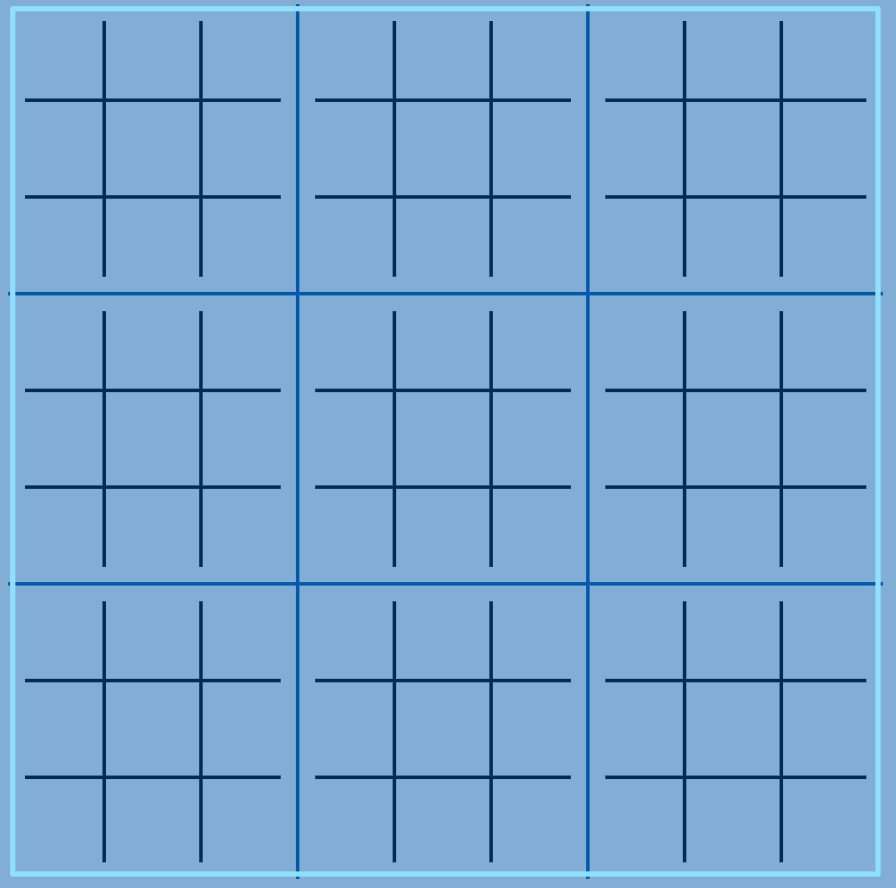
Give the GLSL for this pattern, as a WebGL 1 fragment shader.

```glsl
precision highp float;

uniform vec2 u_resolution;

// Signed distance to an axis-aligned box
float boxDistance(vec2 p, vec2 center, vec2 halfSize) {
  vec2 d = abs(p - center) - halfSize;
  return length(max(d, 0.0)) + min(max(d.x, d.y), 0.0);
}

// Vertical strokes at center +- offset, running from start to end
float strokePair(vec2 p, float center, float offset, float start, float end) {
  vec2 folded = vec2(abs(p.x - center), p.y);
  vec2 middle = vec2(offset, 0.5 * (start + end));
  return boxDistance(folded, middle, vec2(1.0, 0.5 * (end - start)));
}

float coverage(float dist, float pixel) {
  return clamp(0.5 - dist / pixel, 0.0, 1.0);
}

void main() {
  // Fit a 512 by 508 design space, with y running down from the board corner
  vec2 design = vec2(512.0, 508.0);
  vec2 ratio = u_resolution / design;
  float pixel = 1.0 / min(ratio.x, ratio.y);
  vec2 p = (gl_FragCoord.xy - 0.5 * u_resolution) * pixel;
  p = vec2(p.x, -p.y) + 0.5 * design - vec2(4.0, 2.0);

  vec3 color = vec3(0.51, 0.68, 0.83);

  // Three by three small grids; strokes in the last row and column run longer
  vec2 cell = clamp(floor(p / 166.0), 0.0, 2.0);
  vec2 local = p - cell * 166.0;
  vec2 strokeEnd = 156.3 + 3.0 * step(1.5, cell);
  float smallGrid = min(
    strokePair(local, 83.0, 27.67, 10.0, strokeEnd.y),
    strokePair(local.yx, 83.0, 27.67, 10.0, strokeEnd.x));
  color = mix(color, vec3(0.0, 0.17, 0.35), coverage(smallGrid, pixel));

  // Dividers of the large grid
  float largeGrid = min(
    strokePair(p, 249.0, 83.0, 0.4, 500.8),
    strokePair(p.yx, 249.0, 83.0, 0.4, 500.8));
  color = mix(color, vec3(0.0, 0.35, 0.67), coverage(largeGrid, pixel));

  // Bright frame
  float frame = abs(boxDistance(p, vec2(250.5), vec2(247.5))) - 1.5;
  color = mix(color, vec3(0.56, 0.88, 1.0), coverage(frame, pixel));

  gl_FragColor = vec4(color, 1.0);
}
```
